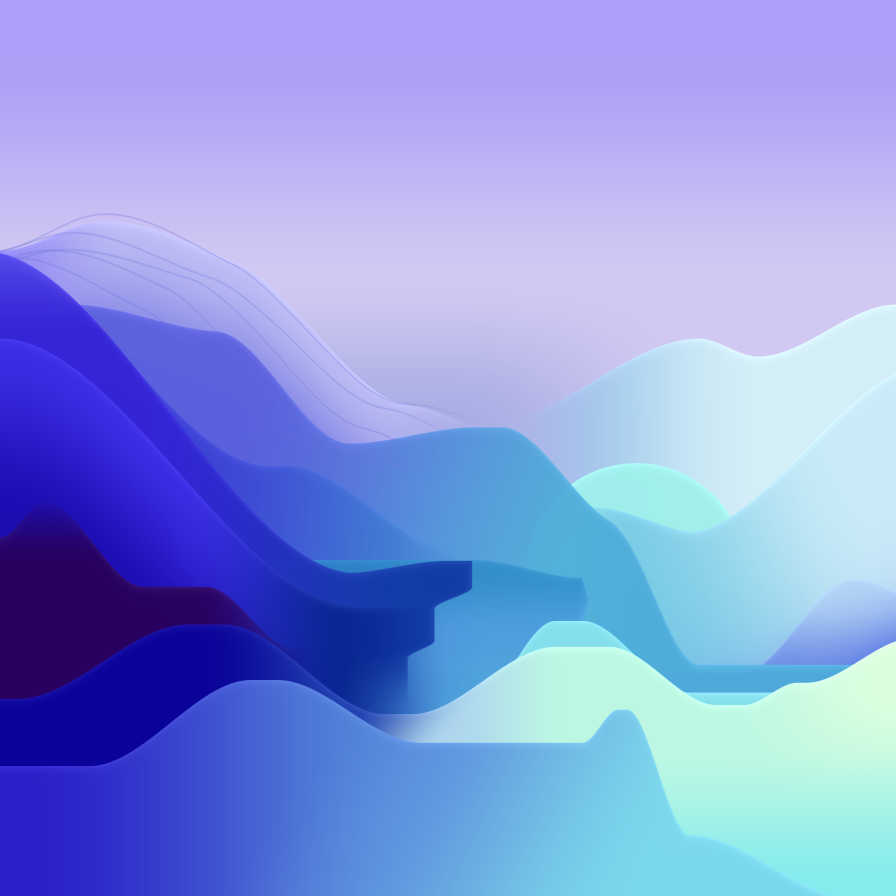
Reproduce this background procedurally as a Shadertoy shader.

```glsl
// Translucent silk-like hills in violet, blue and mint under a lilac sky.
// Each hill is a ridge height built from eased steps along x; the hills are
// painted back to front with soft gradients, bright rims and fine strands.

// Eased step from a to b, in either direction.
float ease(float a, float b, float x) {
    float t = clamp((x - a) / (b - a), 0.0, 1.0);
    return t * t * (3.0 - 2.0 * t);
}

// Smooth coverage of the region where d is positive.
float cover(float d) { return clamp(d / max(fwidth(d), 1e-5) + 0.5, 0.0, 1.0); }

// Paints a veil with a faint bright rim along its edge.
void veil(inout vec3 col, float d, vec3 tint, float alpha) {
    tint += 0.07 * exp(-max(d, 0.0) / 0.004);
    col = mix(col, tint, alpha * cover(d));
}

float mistRidge(float x) {
    return 0.72 + 0.033 * ease(0.0, 0.117, x) - 0.06 * ease(0.12, 0.33, x)
         - 0.145 * ease(0.26, 0.46, x) - 0.03 * ease(0.45, 0.56, x);
}

float frontRidge(float x) {
    return 0.22 + 0.083 * ease(0.02, 0.21, x) - 0.1 * ease(0.25, 0.43, x)
         + 0.075 * ease(0.46, 0.62, x) - 0.065 * ease(0.68, 0.8, x)
         + 0.025 * ease(0.83, 0.89, x) + 0.05 * ease(0.9, 1.02, x);
}

float bottomRidge(float x) {
    return 0.145 + 0.096 * ease(0.1, 0.28, x) - 0.07 * ease(0.31, 0.47, x)
         + 0.037 * ease(0.65, 0.69, x) - 0.14 * ease(0.7, 0.77, x)
         - 0.07 * ease(0.77, 0.95, x);
}

void mainImage(out vec4 fragColor, in vec2 fragCoord) {
    vec2 p = fragCoord / iResolution.xy;
    float x = p.x, y = p.y;

    // Sky, with a greyer haze low in the middle
    vec3 col = mix(vec3(0.82, 0.79, 0.95), vec3(0.68, 0.62, 0.97), ease(0.67, 0.95, y));
    col = mix(col, vec3(0.66, 0.68, 0.89), ease(0.7, 0.52, y) * ease(0.8, 0.5, x));

    // Pale hills and a mint dome on the right
    float ridge = 0.53 + 0.092 * ease(0.55, 0.78, x) - 0.02 * ease(0.78, 0.846, x)
                + 0.058 * ease(0.846, 1.0, x);
    vec3 tint = mix(vec3(0.56, 0.75, 0.91), vec3(0.83, 0.94, 0.97), ease(0.58, 0.85, x));
    veil(col, ridge - y, tint, ease(0.54, 0.72, x) * 0.95);
    veil(col, 0.123 - length(p - vec2(0.71, 0.36)), vec3(0.62, 0.94, 0.92), 0.95);

    ridge = 0.434 - 0.03 * ease(0.66, 0.79, x) + 0.19 * ease(0.76, 1.04, x);
    tint = mix(vec3(0.48, 0.8, 0.9), vec3(0.79, 0.92, 0.97), ease(0.7, 1.0, x + 0.4 * (y - 0.35)));
    veil(col, ridge - y, tint, ease(0.62, 0.7, x));

    // Lilac fold and blue valley glow at the right
    ridge = 0.25 + 0.103 * ease(0.83, 0.95, x) - 0.02 * ease(0.96, 1.02, x);
    veil(col, ridge - y, mix(vec3(0.4, 0.5, 0.89), vec3(0.7, 0.82, 0.96), ease(0.24, 0.34, y)), 0.75);
    float aboveFront = max(y - frontRidge(x), 0.0);
    col = mix(col, vec3(0.38, 0.5, 0.9), 0.8 * exp(-aboveFront / 0.035) * ease(0.7, 0.85, x));

    // Misty hill falling from the left
    float mist = mistRidge(x);
    tint = mix(vec3(0.38, 0.4, 0.87), vec3(0.75, 0.75, 0.96), ease(-0.2, 0.02, y - mist));
    tint = mix(vec3(0.55, 0.52, 0.95), tint, ease(0.0, 0.14, x));
    veil(col, mist - y, tint, 0.9 * ease(0.56, 0.4, x));

    // Wide blue to teal body
    ridge = 0.66 - 0.03 * ease(0.08, 0.25, x) - 0.125 * ease(0.24, 0.39, x)
          + 0.018 * ease(0.39, 0.53, x) - 0.11 * ease(0.56, 0.7, x) - 0.155 * ease(0.68, 0.78, x);
    tint = mix(vec3(0.35, 0.37, 0.86), vec3(0.3, 0.67, 0.85), ease(0.2, 0.66, x - 0.4 * (y - 0.42)));
    veil(col, ridge - y, tint, 0.92);

    // Fine strands draped over the mist
    for (int i = 0; i < 5; i++) {
        float k = float(i);
        float strand = mistRidge(x + 0.025 * k) - 0.012 * k + 0.008 * sin(x * 14.0 + k * 2.0);
        float thread = ease(0.002, 0.0, abs(y - strand));
        col = mix(col, vec3(0.42, 0.45, 0.85), 0.3 * thread * ease(0.58, 0.4, x));
    }

    // Royal blue slope
    ridge = 0.7 - 0.22 * ease(0.0, 0.3, x) - 0.1 * ease(0.32, 0.52, x);
    tint = mix(vec3(0.2, 0.22, 0.82), vec3(0.24, 0.5, 0.82), ease(0.2, 0.5, x));
    veil(col, ridge - y, tint, 0.75 * ease(0.54, 0.42, x));

    // Teal pocket beside the dark hollow
    ridge = 0.375 - 0.02 * ease(0.53, 0.65, x);
    tint = mix(vec3(0.3, 0.6, 0.87), vec3(0.15, 0.52, 0.76), ease(0.29, 0.37, y));
    veil(col, min(ridge - y, 0.657 - x - 0.3 * abs(y - 0.33)), tint, 0.75 * ease(0.2, 0.3, y));

    // Deep indigo slope ending in an overhanging lip
    float lip = 0.455 + 0.03 * ease(0.265, 0.285, y) + 0.042 * ease(0.32, 0.345, y);
    ridge = 0.72 - 0.36 * ease(-0.02, 0.4, x) + 0.014 * ease(0.38, 0.5, x);
    tint = mix(vec3(0.2, 0.14, 0.84), vec3(0.06, 0.22, 0.64), ease(0.15, 0.48, x));
    tint = mix(tint, vec3(0.36, 0.33, 0.93), 0.6 * ease(0.62, 0.72, y));
    veil(col, min(ridge - y, lip - x), tint, 0.95 * ease(0.2, 0.28, y + 0.3 * ease(0.4, 0.3, x)));

    ridge = 0.622 - 0.3 * ease(0.0, 0.4, x);
    tint = mix(vec3(0.1, 0.04, 0.68), vec3(0.23, 0.18, 0.9), ease(-0.2, 0.0, y - ridge));
    tint = mix(tint, vec3(0.02, 0.14, 0.55), ease(0.2, 0.4, x));
    veil(col, ridge - y, tint, 0.9 * ease(0.5, 0.37, x));

    // Crimson shadow
    ridge = 0.4 + 0.04 * ease(0.0, 0.05, x) - 0.095 * ease(0.05, 0.16, x) - 0.07 * ease(0.23, 0.33, x);
    veil(col, ridge - y, vec3(0.16, 0.0, 0.34), 0.9 * ease(0.36, 0.22, x) * ease(0.46, 0.37, y));

    // Aqua mound, then the front wave running from indigo to mint
    ridge = 0.2 + 0.107 * ease(0.52, 0.62, x) - 0.08 * ease(0.65, 0.77, x);
    veil(col, ridge - y, vec3(0.52, 0.87, 0.92), ease(0.52, 0.57, x));
    tint = mix(vec3(0.04, 0.01, 0.6), vec3(0.12, 0.25, 0.68), ease(0.22, 0.4, x));
    tint = mix(tint, vec3(0.68, 0.84, 0.93), ease(0.39, 0.52, x - 0.8 * (y - 0.2)));
    tint = mix(tint, vec3(0.74, 0.97, 0.89), ease(0.5, 0.64, x));
    tint = mix(tint, vec3(0.86, 1.0, 0.87), ease(0.8, 1.0, x) * ease(0.1, 0.23, y));
    tint = mix(tint, vec3(0.52, 0.92, 0.93), ease(0.17, 0.0, y) * ease(0.5, 0.75, x));
    veil(col, frontRidge(x) - y, tint, 1.0);

    // Bottom swell
    tint = mix(vec3(0.17, 0.13, 0.79), vec3(0.34, 0.54, 0.86), ease(0.02, 0.45, x));
    tint = mix(tint, vec3(0.48, 0.84, 0.92), ease(0.38, 0.76, x - 0.5 * (y - 0.08)));
    veil(col, bottomRidge(x) - y, tint, 0.95);

    fragColor = vec4(col, 1.0);
}
```
